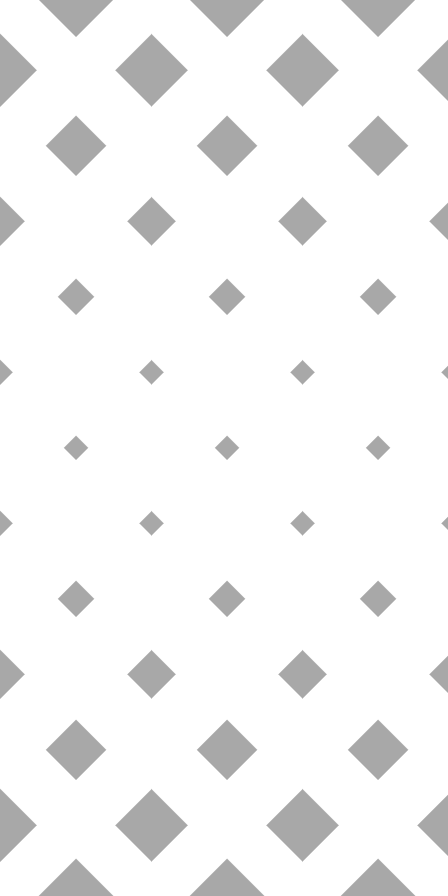
This pattern is drawn by a WebGL 2 fragment shader. Its source:

```glsl
#version 300 es
precision highp float;
// A staggered lattice of grey diamonds on white, smallest along the middle row
// and growing row by row toward the top and bottom. The lattice is found by
// turning the plane 45 degrees, so each diamond sits in its own square cell.

uniform vec2 u_resolution;
out vec4 outColor;

// Lengths are fractions of the canvas height, unless noted
const float ROW_STEP = 0.08427;               // gap between rows, half the column gap
const vec2 CENTRE_SHIFT = vec2(0.0034, 0.0002); // lattice origin from canvas centre
const float GROWTH = 0.0796;                  // half-diagonal gained per row, in row steps
const float BASE_SIZE = 0.0825;               // half-diagonal before growth, in row steps
const vec3 PAPER = vec3(1.0);
const vec3 INK = vec3(0.66);

// Half-diagonal of the diamonds in a row counted from the middle
float diamondSize(float row) {
    return BASE_SIZE + GROWTH * max(abs(row), 1.0);
}

// Signed distance to the diamond of the cell holding p, in row steps
float diamondLattice(vec2 p) {
    vec2 turned = 0.5 * vec2(p.x + p.y, p.x - p.y);
    vec2 cell = floor(turned + 0.5);
    vec2 local = abs(turned - cell);
    float row = cell.x - cell.y;
    float diagonal = 2.0 * max(local.x, local.y);
    return (diagonal - diamondSize(row)) * sqrt(0.5);
}

void main() {
    vec2 p = (gl_FragCoord.xy - 0.5 * u_resolution) / u_resolution.y;
    p = (p - CENTRE_SHIFT) / ROW_STEP;

    // Blend over about one pixel at each edge
    float pixel = 1.0 / (u_resolution.y * ROW_STEP);
    float cover = clamp(0.5 - diamondLattice(p) / pixel, 0.0, 1.0);
    outColor = vec4(mix(PAPER, INK, cover), 1.0);
}
```
